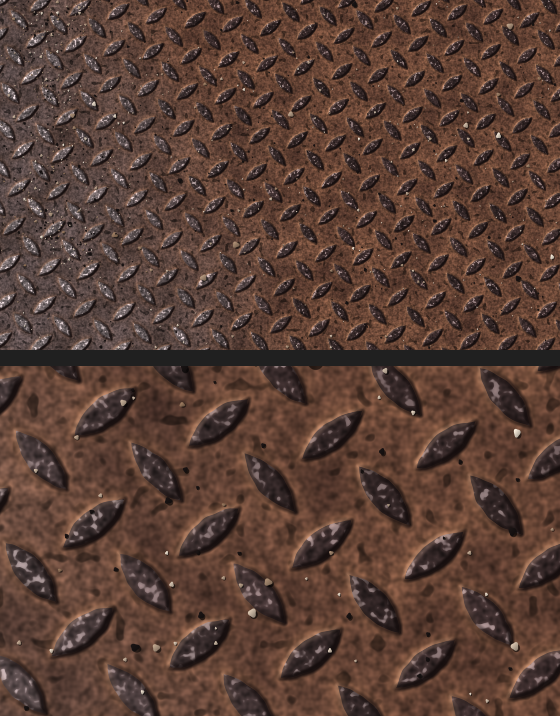
Top, the full canvas; bottom, a detail of the centre.
A Shadertoy shader for this texture:

```glsl
// Rusty steel tread plate: alternating diagonal lozenges, mottled rust and scattered grit.

vec2 hash2(vec2 p) {
    vec3 q = fract(p.xyx * vec3(.1031, .1030, .0973));
    q += dot(q, q.yzx + 33.33);
    return fract((q.xx + q.yz) * q.zy);
}

vec2 gradientAt(vec2 p) {
    float angle = 6.2832 * hash2(p).x;
    return vec2(cos(angle), sin(angle));
}

float gradientNoise(vec2 p) {
    vec2 i = floor(p), f = p - i, e = vec2(1, 0);
    vec2 s = f * f * f * (f * (f * 6. - 15.) + 10.);
    return 1.4 * mix(
        mix(dot(gradientAt(i), f), dot(gradientAt(i + e), f - e), s.x),
        mix(dot(gradientAt(i + e.yx), f - e.yx), dot(gradientAt(i + 1.), f - 1.), s.x), s.y);
}

float fbm(vec2 p) {
    float sum = 0., amp = .5;
    for (int k = 0; k < 5; k++) {
        sum += amp * gradientNoise(p);
        p = mat2(1.6, 1.2, -1.2, 1.6) * p + 17.;
        amp *= .6;
    }
    return sum;
}

// Pointed lens along y with given half width and half length
float lens(vec2 p, float w, float l) {
    p = abs(p);
    float d = (l * l - w * w) / (2. * w);
    return (p.y - l) * d > p.x * l ? length(p - vec2(0, l)) : length(p + vec2(d, 0)) - d - w;
}

// Slightly tilted perspective lattice, turned so lozenges sit on a checkerboard
vec2 plateCoords(vec2 uv) {
    vec2 q = inverse(mat2(.1088, -.0101, -.0099, -.1052)) * (uv - vec2(.781, .45));
    q /= 1. - dot(q, vec2(.003, -.004));
    return vec2(q.x + q.y, q.x - q.y);
}

// Distance to the nearest lozenge (x) and its cell (yz)
vec3 tread(vec2 r) {
    vec3 best = vec3(9);
    vec2 base = round(r);
    for (int y = -1; y <= 1; y++)
    for (int x = -1; x <= 1; x++) {
        vec2 cell = base + vec2(x, y), p = r - cell;
        p += .03 * (hash2(cell + 70.) - .5);
        bool upright = mod(cell.x + cell.y, 2.) > .5;
        float d = lens(upright ? p : p.yx, .16 + .02 * hash2(cell + 90.).x, .48);
        if (d < best.x) best = vec3(d, cell);
    }
    return best;
}

// Pebbles and crumbs on three grid sizes, denser along the left
vec3 addGrit(vec3 col, vec2 uv) {
    float drift = exp(-pow((uv.x - .17) / .13, 2.)) * smoothstep(.1, .35, uv.y);
    drift *= smoothstep(-.25, .35, gradientNoise(uv * 5. + 3.));
    for (int k = 0; k < 3; k++) {
        float scale = 32. * exp2(float(k));
        vec2 p = uv * scale, cell = floor(p);
        vec2 seed = hash2(cell + 131. * float(k + 1)), tone = hash2(cell + 57. * float(k + 3));
        float chance = k == 0 ? .007 + .04 * drift : .014 + .17 * drift;
        if (seed.x > chance) continue;
        vec2 offset = p - cell - .35 - .3 * tone;
        offset.x *= .8 + .5 * seed.y;
        float radius = .15 + .13 * tone.y, aa = .7 * scale / iResolution.y;
        float angle = atan(offset.y, offset.x);
        float d = length(offset) - radius * (1. + .15 * sin(3. * angle + 20. * tone.x));
        float shadow = length(offset - vec2(.1, -.1)) - radius;
        vec3 stone = tone.x < .38 ? vec3(.09, .07, .07) : mix(vec3(.55, .43, .33), vec3(.9, .86, .8), seed.y);
        stone *= .95 + .8 * dot(offset, vec2(-.7, .7));
        col *= 1. - .6 * (1. - smoothstep(-aa, aa, shadow));
        col = mix(col, stone, 1. - smoothstep(-aa, aa, d));
    }
    return col;
}

void mainImage(out vec4 fragColor, in vec2 fragCoord) {
    vec2 uv = fragCoord / iResolution.y;
    vec2 r = plateCoords(uv);
    float aa = 8. / iResolution.y;

    // Cool sheen on the left, warm rust on the right
    float sheen = smoothstep(.95, .05, uv.x + .4 * (uv.y - .4) + .15 * gradientNoise(uv * 3.));
    float mottle = fbm(uv * 8.);
    float grain = gradientNoise(uv * 83.) + gradientNoise(uv * 137. + 9.) + .8 * gradientNoise(uv * 211. + 5.);

    // Plate with fine pits
    vec3 rust = mix(vec3(.27, .175, .145), vec3(.47, .315, .24), clamp(.54 + .9 * mottle, 0., 1.));
    vec3 steel = mix(vec3(.26, .21, .20), vec3(.40, .345, .35), clamp(.5 + .9 * mottle, 0., 1.));
    vec3 col = mix(rust, steel, .95 * sheen);
    col *= 1. + .24 * grain;
    col *= 1. - .45 * smoothstep(.35, .6, gradientNoise(uv * 61. + 31.));

    // Rust halo, with a shaded slope facing lower right
    vec3 t = tread(r);
    float d = t.x + .015 * gradientNoise(uv * 70.);
    vec2 away = vec2(.05, .015);
    float slope = clamp((tread(r + away).x - tread(r - away).x) / .1, -1., 1.);
    float halo = exp(-11. * max(d, 0.)) * (.9 - .45 * sheen);
    col = mix(col, vec3(.57, .39, .28) * (1. + .22 * grain), halo * (.75 - .25 * slope));

    // Lozenge tops with speckled wear
    vec2 wear = hash2(t.yz + 40.);
    vec3 top = mix(vec3(.22, .165, .165), vec3(.45, .41, .415), sheen) * (.85 + .3 * wear.x);
    top *= 1. + .35 * grain;
    top += vec3(.32, .31, .31) * smoothstep(.3, .95, grain) * (.55 + .45 * wear.y);
    col = mix(col, top, 1. - smoothstep(-aa, aa, d));

    // Dark crease and lit edge
    float rim = 1. - smoothstep(.015, .06 + aa, abs(d + .005));
    col = mix(col, vec3(.08, .05, .05), rim * (.5 + .45 * slope));
    col += vec3(.17, .14, .12) * rim * max(-slope, 0.);

    col = addGrit(col, uv);
    fragColor = vec4(clamp(col, 0., 1.), 1);
}
```
